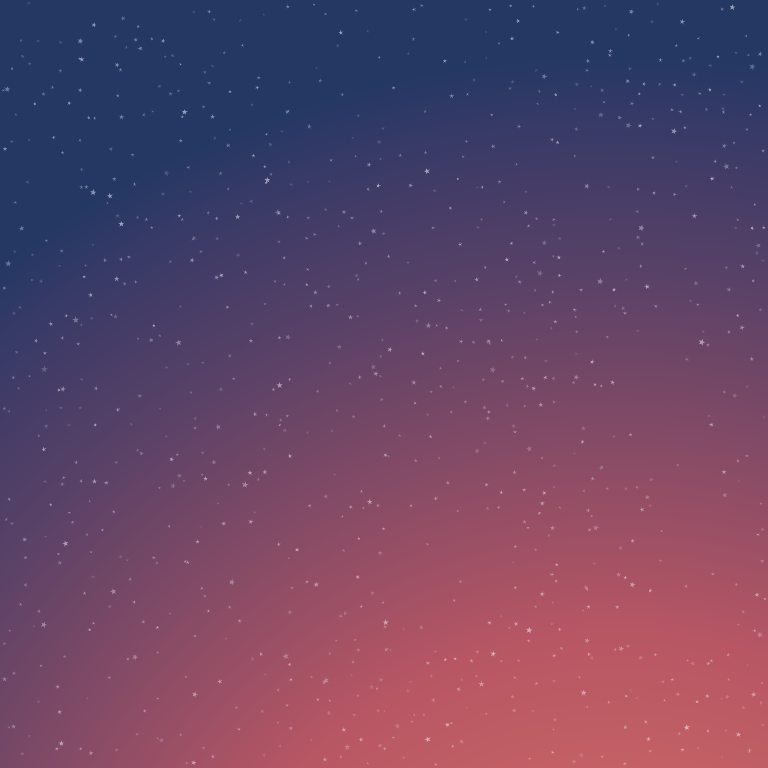
This background is drawn by a three.js fragment shader. Its source:

```glsl
varying vec2 vUv;

const float PI = 3.14159265;

const vec2 GLOW_CENTER = vec2(0.807, -0.404);
const vec3 CORAL   = vec3(0.765, 0.380, 0.396);
const vec3 CRIMSON = vec3(0.720, 0.338, 0.392);
const vec3 PLUM    = vec3(0.345, 0.255, 0.404);
const vec3 INDIGO  = vec3(0.220, 0.227, 0.404);
const vec3 NAVY    = vec3(0.141, 0.218, 0.390);

// Radii from the glow center at which each color is reached
const float CORAL_RADIUS   = 0.400;
const float CRIMSON_RADIUS = 0.580;
const float PLUM_RADIUS    = 1.052;
const float INDIGO_RADIUS  = 1.243;
const float NAVY_RADIUS    = 1.335;

const vec3  STAR_COLOR = vec3(0.92, 0.89, 0.95);
const int   STAR_LAYERS = 3;
const float FIRST_GRID = 15.0;
const float GRID_STEP = 8.0;
const float LARGE_STAR = 0.0042;
const float SIZE_FALLOFF = 0.72;
const float INNER_RATIO = 0.48;
const float STAR_DENSITY = 0.56;
const float CLUSTER_SCALE = 5.0;
const float CLUSTER_STRENGTH = 0.55;
const float MIN_OPACITY = 0.18;
const float MAX_OPACITY = 0.62;

vec2 hash2(vec2 p) {
  vec3 q = fract(p.xyx * vec3(0.1031, 0.1030, 0.0973));
  q += dot(q, q.yzx + 33.33);
  return fract((q.xx + q.yz) * q.zy);
}

float cornerSlope(vec2 cell, vec2 offset) {
  float angle = 2.0 * PI * hash2(cell + 71.0).x;
  return dot(vec2(cos(angle), sin(angle)), offset);
}

float gradientNoise(vec2 p) {
  vec2 i = floor(p);
  vec2 f = fract(p);
  vec2 u = f * f * f * (f * (f * 6.0 - 15.0) + 10.0);
  vec2 e = vec2(1.0, 0.0);
  float low = mix(cornerSlope(i, f), cornerSlope(i + e, f - e), u.x);
  float high = mix(cornerSlope(i + e.yx, f - e.yx), cornerSlope(i + 1.0, f - 1.0), u.x);
  return mix(low, high, u.y);
}

vec3 skyColor(vec2 p) {
  float r = distance(p, GLOW_CENTER);
  vec3 color = mix(CORAL, CRIMSON, clamp((r - CORAL_RADIUS) / (CRIMSON_RADIUS - CORAL_RADIUS), 0.0, 1.0));
  color = mix(color, PLUM, clamp((r - CRIMSON_RADIUS) / (PLUM_RADIUS - CRIMSON_RADIUS), 0.0, 1.0));
  color = mix(color, INDIGO, clamp((r - PLUM_RADIUS) / (INDIGO_RADIUS - PLUM_RADIUS), 0.0, 1.0));
  return mix(color, NAVY, clamp((r - INDIGO_RADIUS) / (NAVY_RADIUS - INDIGO_RADIUS), 0.0, 1.0));
}

// Signed distance to the edges of a five-pointed star
float starDistance(vec2 p, float radius, float turn) {
  float halfSector = PI / 5.0;
  float angle = atan(p.x, p.y + 1e-6) + turn;
  angle = mod(angle + halfSector, 2.0 * halfSector) - halfSector;
  vec2 q = length(p) * vec2(cos(angle), abs(sin(angle)));
  vec2 tip = vec2(radius, 0.0);
  vec2 notch = INNER_RATIO * radius * vec2(cos(halfSector), sin(halfSector));
  vec2 edge = normalize(notch - tip);
  return dot(q - tip, vec2(edge.y, -edge.x));
}

// One jittered star per occupied grid cell
float starLayer(vec2 p, float grid, float size, float seed, float pixel) {
  vec2 cell = floor(p * grid);
  vec2 id = cell + seed;
  vec2 place = hash2(id);
  vec2 look = hash2(id + 137.0);
  vec2 chance = hash2(id + 291.0);
  vec2 center = (cell + mix(vec2(0.12), vec2(0.88), place)) / grid;
  float density = STAR_DENSITY + CLUSTER_STRENGTH * gradientNoise(center * CLUSTER_SCALE);
  float radius = size * mix(0.6, 1.0, look.x);
  float d = starDistance(p - center, radius, (chance.y - 0.5) * 0.7);
  float coverage = 1.0 - smoothstep(-0.6 * pixel, 0.6 * pixel, d);
  return coverage * step(chance.x, density) * mix(MIN_OPACITY, MAX_OPACITY, look.y);
}

void main() {
  float pixel = max(fwidth(vUv.x), 1e-5);
  vec3 color = skyColor(vUv);

  // Finer grids carry smaller stars
  float size = LARGE_STAR;
  for (int i = 0; i < STAR_LAYERS; i++) {
    float layer = float(i);
    float grid = FIRST_GRID + GRID_STEP * layer;
    float opacity = starLayer(vUv, grid, size, 53.0 * layer + 11.0, pixel);
    color = mix(color, STAR_COLOR, opacity);
    size *= SIZE_FALLOFF;
  }

  gl_FragColor = vec4(color, 1.0);
}
```
